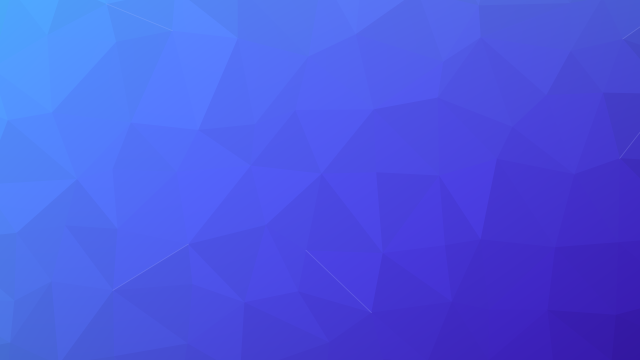
Write a Shadertoy shader that draws this background.

```glsl
// Low-poly mesh of soft triangular facets over a blue to indigo diagonal gradient.

const float ROWS = 5.8;          // mesh cells per canvas height
const float JITTER = 0.31;       // vertex offset, in cells
const float FLATNESS = 0.5;      // 0 = smooth gradient, 1 = flat facets
const float TINT = 0.028;        // brightness spread between facets
const float SEAM_SHARE = 0.07;   // share of cells with a light seam
const float SEAM_WIDTH = 0.008;  // in cells
const float SEAM_GLOW = 0.17;
const vec3 SEAM_COLOR = vec3(0.72, 0.76, 1.0);

// Gradient colours: left, middle and right of each band
const mat3 TOP_BAND = mat3(0.30, 0.68, 1.00,  0.34, 0.47, 0.95,  0.28, 0.35, 0.80);
const mat3 MID_BAND = mat3(0.32, 0.52, 0.97,  0.31, 0.32, 0.93,  0.25, 0.18, 0.76);
const mat3 LOW_BAND = mat3(0.28, 0.42, 0.84,  0.26, 0.21, 0.79,  0.20, 0.09, 0.63);

vec2 hash2(vec2 p) {
    vec3 q = fract(p.xyx * vec3(0.1031, 0.1030, 0.0973));
    q += dot(q, q.yzx + 33.33);
    return fract((q.xx + q.yz) * q.zy);
}

// Quadratic weights for values at 0, 0.5 and 1
vec3 bandWeights(float t) {
    return vec3((2.0 * t - 1.0) * (t - 1.0), 4.0 * t * (1.0 - t), t * (2.0 * t - 1.0));
}

vec3 gradient(vec2 uv) {
    uv = clamp(uv, -0.06, 1.06);
    vec3 across = bandWeights(uv.x);
    return mat3(LOW_BAND * across, MID_BAND * across, TOP_BAND * across) * bandWeights(uv.y);
}

vec2 meshVertex(vec2 id) {
    return id + JITTER * (2.0 * hash2(id + 17.0) - 1.0);
}

// Distance to the left side of the line from a to b
float sideDistance(vec2 p, vec2 a, vec2 b) {
    vec2 edge = normalize(b - a);
    return edge.x * (p.y - a.y) - edge.y * (p.x - a.x);
}

// Positive inside a counter-clockwise triangle
float triangleDistance(vec2 p, vec2 a, vec2 b, vec2 c) {
    return min(sideDistance(p, a, b), min(sideDistance(p, b, c), sideDistance(p, c, a)));
}

float segmentDistance(vec2 p, vec2 a, vec2 b) {
    vec2 edge = b - a;
    return length(p - a - edge * clamp(dot(p - a, edge) / dot(edge, edge), 0.0, 1.0));
}

// Facet colour, with its coverage in w
vec4 facet(vec2 p, vec2 a, vec2 b, vec2 c, vec2 meshSize, float pixel) {
    float cover = clamp(0.5 + triangleDistance(p, a, b, c) / pixel, 0.0, 1.0);
    if (cover <= 0.0) return vec4(0.0);
    vec2 center = (a + b + c) / 3.0;
    vec3 color = mix(gradient(p / meshSize), gradient(center / meshSize), FLATNESS);
    color *= 1.0 + TINT * (2.0 * hash2(floor(center * 64.0)).x - 1.0);
    return vec4(color, 1.0) * cover;
}

void mainImage(out vec4 fragColor, in vec2 fragCoord) {
    float pixel = ROWS / iResolution.y;
    vec2 p = fragCoord * pixel;
    vec2 meshSize = iResolution.xy * pixel;

    // The smooth gradient fills any gap left by a folded cell
    vec4 sum = vec4(gradient(p / meshSize), 1.0) * 0.001;
    float seam = 0.0;

    for (int y = -1; y <= 1; y++)
    for (int x = -1; x <= 1; x++) {
        vec2 id = floor(p) + vec2(x, y);
        vec2 a = meshVertex(id);
        vec2 b = meshVertex(id + vec2(1, 0));
        vec2 c = meshVertex(id + vec2(1, 1));
        vec2 d = meshVertex(id + vec2(0, 1));

        // Turn the quad so that a-c is its shorter diagonal
        if (distance(b, d) < distance(a, c)) {
            vec2 first = a;
            a = b; b = c; c = d; d = first;
        }
        sum += facet(p, a, b, c, meshSize, pixel);
        sum += facet(p, a, c, d, meshSize, pixel);

        // Thin light seam along a few diagonals
        if (hash2(id + 71.0).y < SEAM_SHARE) {
            float width = max(SEAM_WIDTH, 0.5 * pixel);
            float line = 1.0 - smoothstep(0.0, width + 0.5 * pixel, segmentDistance(p, a, c));
            seam = max(seam, line);
        }
    }

    vec3 color = mix(sum.rgb / sum.a, SEAM_COLOR, seam * SEAM_GLOW);
    fragColor = vec4(color, 1.0);
}
```
